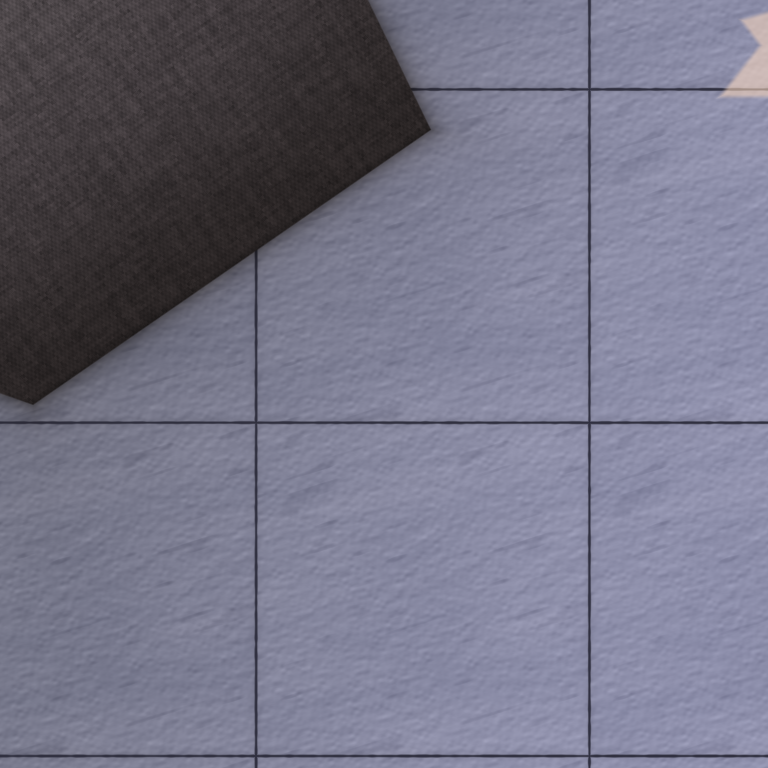
Give the GLSL for this texture, as a WebGL 2 fragment shader.

```glsl
#version 300 es
precision highp float;
// Blue-grey slate floor tiles with dark joints, a woven brown panel and a patch of sunlight.
uniform vec2 u_resolution;
out vec4 fragColor;

float hash(vec2 p) {
  return fract(sin(dot(p, vec2(127.1, 311.7))) * 43758.545);
}

float noise(vec2 p) {
  vec2 i = floor(p), f = fract(p);
  f = f * f * (3.0 - 2.0 * f);
  return mix(mix(hash(i), hash(i + vec2(1, 0)), f.x),
             mix(hash(i + vec2(0, 1)), hash(i + vec2(1, 1)), f.x), f.y);
}

float fbm(vec2 p) {
  float sum = 0.0, amp = 0.5;
  for (int i = 0; i < 4; i++) {
    sum += amp * noise(p);
    p = mat2(1.6, 1.2, -1.2, 1.6) * p + 7.3;
    amp *= 0.5;
  }
  return sum;
}

// Signed distance to the line through a with outward normal n
float halfPlane(vec2 p, vec2 a, vec2 n) {
  return dot(p - a, normalize(n));
}

// Height of the cleft stone, stretched along a gentle slope
float slateHeight(vec2 p) {
  vec2 q = mat2(0.97, -0.24, 0.24, 0.97) * p;
  return fbm(q * vec2(48.0, 90.0)) + 0.5 * noise(q * vec2(150.0, 210.0));
}

vec3 floorTiles(vec2 uv, float px) {
  vec2 cell = (uv - vec2(0.3335, 0.0156)) / 0.434;
  vec2 id = floor(cell), local = fract(cell) * 0.434;

  // Light grows bluer and brighter away from the upper left
  float light = smoothstep(-0.1, 1.0, uv.x * 0.9 + (0.6 - uv.y) * 0.25);
  vec3 col = mix(vec3(0.47, 0.475, 0.545), vec3(0.565, 0.57, 0.68), light);

  // Embossed relief, nearly the same on every tile
  vec2 stone = local + 0.004 * hash(id);
  float relief = slateHeight(stone) - slateHeight(stone + vec2(-0.0025, 0.004));
  col += 0.085 * relief;
  float band = fbm(vec2(stone.x * 5.0, stone.y * 24.0 - stone.x * 6.0) + 3.0);
  col += (band - 0.47) * vec3(0.075, 0.07, 0.065);
  float vein = noise(vec2(stone.x * 22.0, stone.y * 95.0 - stone.x * 30.0));
  col -= 0.05 * smoothstep(0.8, 0.98, vein);
  col += 0.012 * (hash(id + 5.0) - 0.5);

  // Joints with a slightly worn edge
  vec2 away = min(local, 0.434 - local);
  float joint = min(away.x, away.y) + 0.0008 * (noise(uv * 130.0) - 0.5);
  col *= 1.0 - 0.1 * exp(-joint * 260.0);
  return mix(vec3(0.19, 0.19, 0.25), col, smoothstep(0.0016 - px, 0.0016 + px, joint));
}

vec3 wovenPanel(vec2 uv, float depth) {
  // Thread axes follow the long lower edge
  vec2 q = mat2(0.823, -0.569, 0.569, 0.823) * uv;
  vec3 col = mix(vec3(0.165, 0.145, 0.145), vec3(0.265, 0.24, 0.25), smoothstep(0.0, 0.3, depth));
  col += 0.05 * smoothstep(0.25, 0.5, depth);
  vec2 thread = q * vec2(170.0, 210.0);
  float weave = sin(thread.x * 6.2832) * sin(thread.y * 3.1416);
  float slub = noise(q * vec2(30.0, 260.0)) + noise(q * vec2(230.0, 28.0)) - 1.0;
  float fleck = hash(floor(thread)) - 0.5;
  col *= 1.0 + 0.09 * weave + 0.17 * slub + 0.16 * fleck;
  return col * mix(0.8, 1.0, smoothstep(0.0, 0.012, depth));
}

void main() {
  vec2 uv = gl_FragCoord.xy / u_resolution;
  float px = 1.0 / min(u_resolution.x, u_resolution.y);
  vec3 col = floorTiles(uv, px);

  // Jagged sunlight made of two overlapping wedges
  float upper = max(halfPlane(uv, vec2(0.965, 0.974), vec2(-0.275, 0.961)),
                    halfPlane(uv, vec2(0.965, 0.974), vec2(-0.797, -0.604)));
  float lower = max(halfPlane(uv, vec2(0.9375, 0.874), vec2(-0.787, 0.617)), 0.874 - uv.y);
  float sun = 1.0 - smoothstep(-0.004, 0.004, min(upper, lower));
  col = mix(col, vec3(0.81, 0.73, 0.71) + 0.4 * (col - vec3(0.56, 0.56, 0.66)), sun * 0.95);

  // Panel outline and the soft shadow it casts
  float longEdge = halfPlane(uv, vec2(0.561, 0.831), vec2(0.569, -0.823));
  float sideEdge = halfPlane(uv, vec2(0.561, 0.831), vec2(0.899, 0.436));
  float cornerEdge = halfPlane(uv, vec2(0.043, 0.473), vec2(-0.33, -0.944));
  float panel = max(longEdge, max(sideEdge, cornerEdge));
  float outside = max(panel, 0.0);
  float shade = 0.1 * exp(-outside * 9.0) + 0.32 * exp(-outside * 75.0);
  col *= 1.0 - shade * vec3(0.95, 1.0, 1.08);
  col = mix(wovenPanel(uv, -panel * 0.3 - longEdge * 0.7), col, smoothstep(-px, px, panel));

  fragColor = vec4(clamp(col, 0.0, 1.0), 1.0);
}
```
